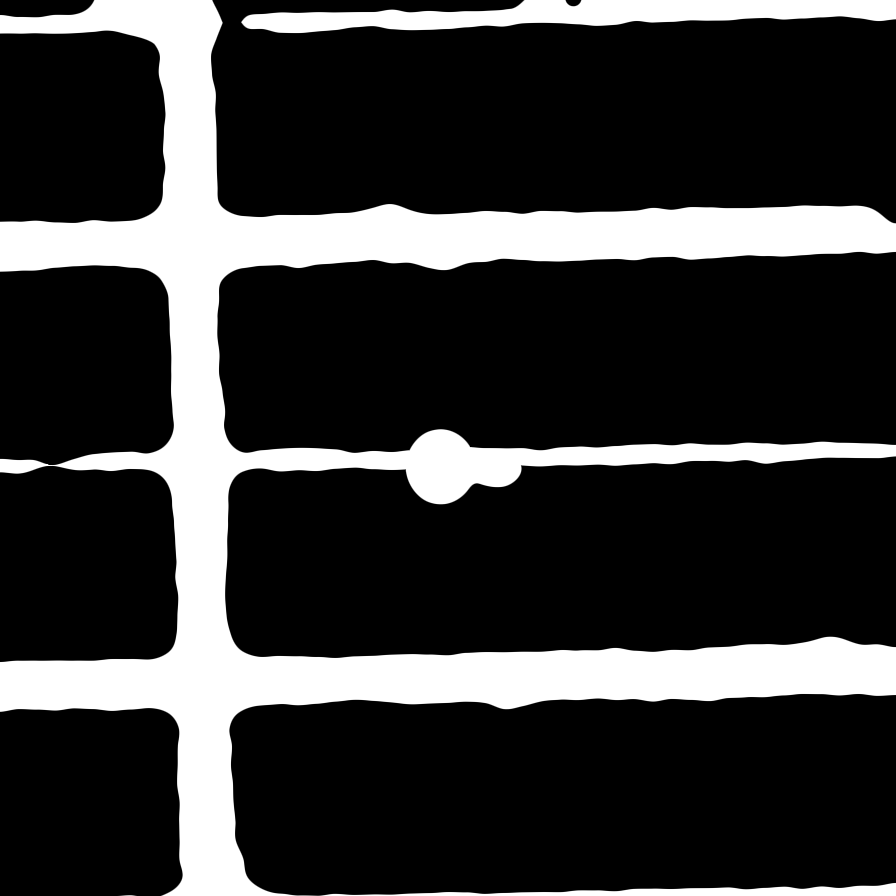
Give the GLSL for this pattern, as a three.js fragment shader.

```glsl
// Black slabs parted by rough white joints: one upright, five level, alternately thin and thick.
varying vec2 vUv;

float hash(float n) {
  return fract(sin(n * 127.1) * 43758.5453);
}

float noise(float x) {
  float cell = floor(x);
  float f = fract(x);
  return mix(hash(cell), hash(cell + 1.0), f * f * (3.0 - 2.0 * f));
}

// Ragged edge offset along a joint
float ragged(float t, float seed) {
  return (noise(t * 15.0 + seed * 57.0) - 0.5) * 0.006
       + (noise(t * 48.0 + seed * 91.0) - 0.5) * 0.004;
}

float bump(float t, float center, float width) {
  float q = (t - center) / width;
  return exp(-q * q);
}

float smoothUnion(float a, float b, float k) {
  float h = max(k - abs(a - b), 0.0) / k;
  return min(a, b) - h * h * k * 0.25;
}

float ellipse(vec2 p, vec2 radii) {
  return (length(p / radii) - 1.0) * min(radii.x, radii.y);
}

// Leaning upright joint, flared left at the top and right at the foot
float uprightJoint(vec2 p) {
  float mid = 0.207 + 0.026 * (1.0 - p.y);
  float left = mid - 0.029 + ragged(p.y, 3.0) - 0.065 * smoothstep(0.95, 0.985, p.y);
  float right = mid + 0.029 + ragged(p.y, 5.0) + 0.016 * (1.0 - smoothstep(0.0, 0.08, p.y));
  return max(left - p.x, p.x - right);
}

// Level joint, counted from the top
float levelJoint(vec2 p, int row) {
  float n = float(row);
  float mid = 0.9715 - 0.2455 * n + 0.018 * p.x;
  float halfWidth = mix(0.0095, 0.0275, mod(n, 2.0));
  float swellUp = 0.0;
  float swellDown = 0.0;

  // Wear peculiar to each row
  if (row == 0) {
    halfWidth -= 0.025 * bump(p.x, 0.257, 0.012);
    swellUp = 0.025 * smoothstep(0.57, 0.61, p.x);
  } else if (row == 1) {
    swellUp = 0.011 * bump(p.x, 0.436, 0.03) - 0.018 * bump(p.x, 1.0, 0.02);
    swellDown = 0.009 * bump(p.x, 0.494, 0.03);
  } else if (row == 2) {
    halfWidth -= 0.008 * bump(p.x, 0.058, 0.02);
  } else if (row == 3) {
    swellUp = 0.01 * bump(p.x, 0.928, 0.025);
    swellDown = 0.008 * bump(p.x, 0.572, 0.03);
  } else {
    mid -= 0.004;
  }

  float top = mid + halfWidth + swellUp + ragged(p.x, n * 2.0 + 11.0);
  float bottom = mid - halfWidth - swellDown + ragged(p.x, n * 2.0 + 12.0);
  return max(p.y - top, bottom - p.y);
}

void main() {
  vec2 p = vUv;

  float level = 1.0;
  for (int row = 0; row < 5; row++) {
    level = min(level, levelJoint(p, row));
  }
  float joints = smoothUnion(uprightJoint(p), level, 0.035);

  // Double chip hanging below the middle joint
  float roughness = ragged(p.x, 31.0);
  float chip = ellipse(p - vec2(0.492, 0.479), vec2(0.038, 0.04));
  chip = smoothUnion(chip, ellipse(p - vec2(0.552, 0.477), vec2(0.03, 0.02)), 0.01);
  joints = min(joints, chip + roughness * 0.5);

  // Dark speck on the top edge
  joints = max(joints, 0.009 - length(p - vec2(0.64, 1.002)));

  float edge = max(fwidth(joints), 0.0001) * 0.6;
  gl_FragColor = vec4(vec3(1.0 - smoothstep(-edge, edge, joints)), 1.0);
}
```
